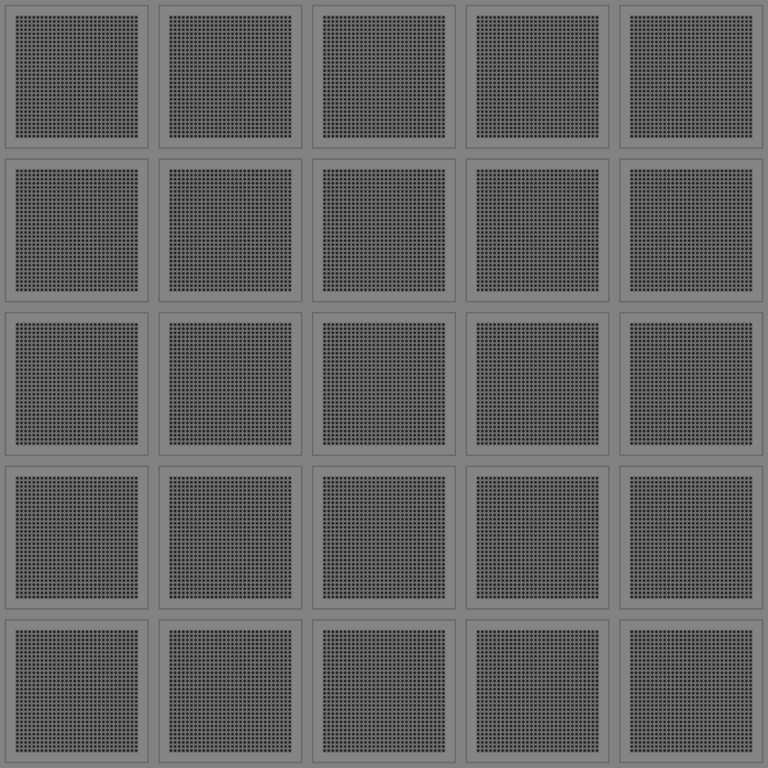
Give the GLSL for this pattern, as a WebGL 1 fragment shader.

```glsl
precision highp float;

uniform vec2 u_resolution;

const float TILES = 5.0;            // panels across and down
const float DOTS = 30.0;            // perforations across one grille
const float FRAME_HALF = 0.464;     // half sizes, in panel units
const float GRILLE_HALF = 0.4;
const float LINE_WIDTH = 0.01;
const float DOT_RADIUS = 0.325;     // in perforation pitches

const vec3 GAP_COLOR = vec3(0.508);
const vec3 PANEL_COLOR = vec3(0.518);
const vec3 LINE_COLOR = vec3(0.42);
const vec3 MESH_COLOR = vec3(0.44);
const vec3 HOLE_COLOR = vec3(0.145);

// Signed distance to a centred square
float squareDistance(vec2 p, float halfSize) {
    vec2 d = abs(p) - halfSize;
    return length(max(d, 0.0)) + min(max(d.x, d.y), 0.0);
}

// Coverage of a shape over one pixel of the given width
float coverage(float distance, float pixel) {
    return clamp(0.5 - distance / pixel, 0.0, 1.0);
}

// Round holes on a square grid, one per unit cell
float holes(vec2 p, float radius, float pixel) {
    return coverage(length(fract(p) - 0.5) - radius, pixel);
}

vec3 grillePanel(vec2 p, float pixel) {
    // Plate with a thin outline
    float frame = squareDistance(p, FRAME_HALF);
    vec3 color = mix(GAP_COLOR, PANEL_COLOR, coverage(frame, pixel));
    float outline = abs(frame) - 0.5 * LINE_WIDTH;
    color = mix(color, LINE_COLOR, coverage(outline, pixel));

    // Perforated mesh
    float pitch = 2.0 * GRILLE_HALF / DOTS;
    vec2 grid = (p + GRILLE_HALF) / pitch;
    float hole = holes(grid, DOT_RADIUS, 1.15 * pixel / pitch);
    vec3 mesh = mix(MESH_COLOR, HOLE_COLOR, hole);
    float grille = squareDistance(p, GRILLE_HALF);
    return mix(color, mesh, coverage(grille, pixel));
}

void main() {
    vec2 uv = gl_FragCoord.xy / u_resolution;
    float pixel = TILES / min(u_resolution.x, u_resolution.y);
    vec2 local = fract(uv * TILES) - 0.5;
    gl_FragColor = vec4(grillePanel(local, pixel), 1.0);
}
```
